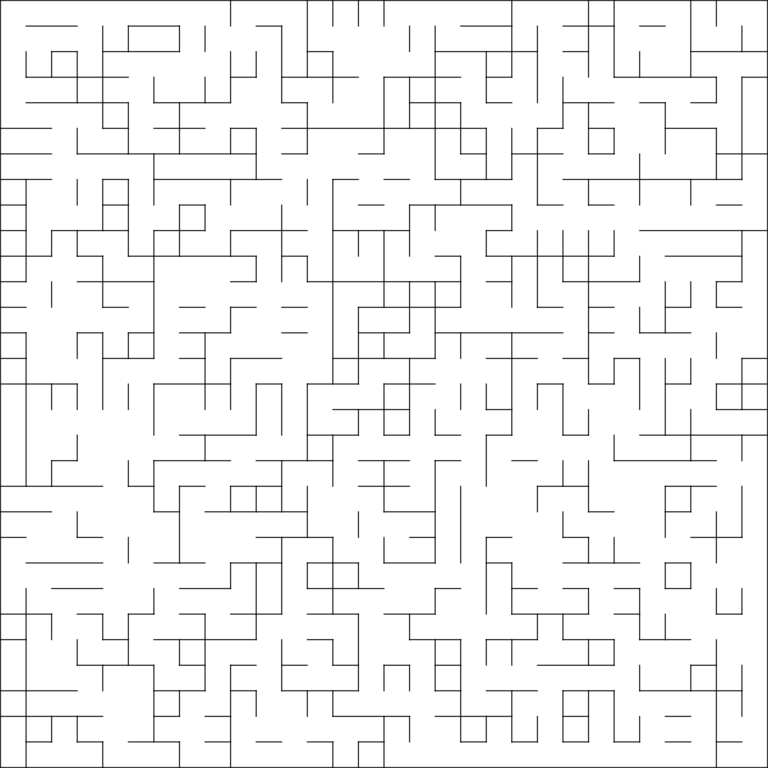
Reproduce this pattern procedurally as a WebGL 1 fragment shader.

```glsl
precision highp float;
// Random grid maze: thin black walls on white, on a 30 by 30 lattice.
// Each lattice edge is kept or dropped by a hash; the outer frame is closed.
// A pixel inspects the four edges at its nearest node and filters their strokes.

uniform vec2 u_resolution;

const float CELLS = 30.0;
const float LINE = 1.0 / 768.0;               // stroke width
const float CELL = (1.0 - LINE) / CELLS;      // lattice spacing

float hash(vec3 p) {
    p = fract(p * vec3(0.1031, 0.1130, 0.0973));
    p += dot(p, p.yzx + 33.33);
    return fract((p.x + p.y) * p.z);
}

// 1 if a wall fills the given slot along the given lattice line, else 0
float wall(float slot, float line, float axis) {
    if (slot < 0.0 || slot >= CELLS) return 0.0;
    if (line < 0.5 || line > CELLS - 0.5) return 1.0;
    return step(hash(vec3(slot + 3.0, line + 17.0, axis * 41.0 + 7.0)), 0.46);
}

// Integral from 0 to x of a unit tent filter
float tentIntegral(float x) {
    float t = clamp(x, -1.0, 1.0);
    return t - 0.5 * t * abs(t);
}

// Filtered coverage of the interval [lo, hi] seen from x
float span(float x, float lo, float hi, float pixel) {
    return tentIntegral((hi - x) / pixel) - tentIntegral((lo - x) / pixel);
}

// Stroke through a node: along and across are offsets from the node,
// before and after tell which of its two arms exist
float stroke(float along, float across, float before, float after, float pixel) {
    float halfLine = 0.5 * LINE;
    float lo = -mix(halfLine, CELL, before);
    float hi = mix(halfLine, CELL, after);
    return max(before, after)
        * span(along, lo, hi, pixel)
        * span(across, -halfLine, halfLine, pixel);
}

void main() {
    float pixel = 1.0 / min(u_resolution.x, u_resolution.y);
    vec2 p = gl_FragCoord.xy * pixel - 0.5 * LINE;

    // Nearest lattice node and the offset from it
    vec2 node = floor(p / CELL + 0.5);
    vec2 d = p - node * CELL;

    float across = stroke(d.x, d.y,
        wall(node.x - 1.0, node.y, 0.0), wall(node.x, node.y, 0.0), pixel);
    float upright = stroke(d.y, d.x,
        wall(node.y - 1.0, node.x, 1.0), wall(node.y, node.x, 1.0), pixel);

    // Union of both strokes, black on white
    float paper = (1.0 - across) * (1.0 - upright);
    gl_FragColor = vec4(vec3(paper), 1.0);
}
```
